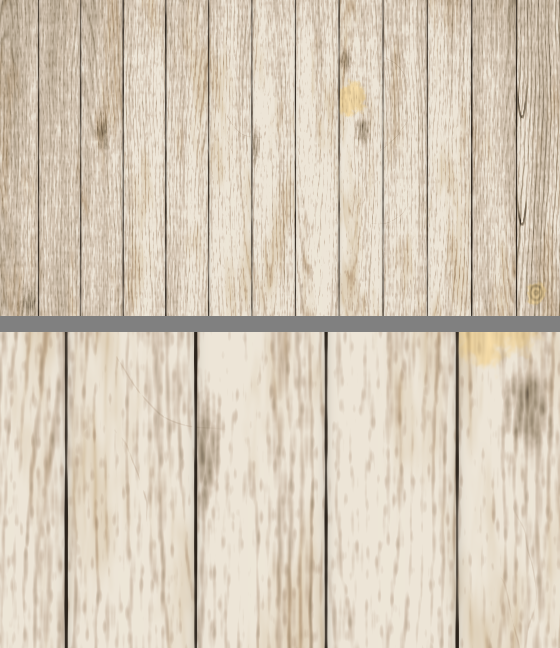
Top: the whole. Bottom: its middle third, enlarged.
Write a Shadertoy shader that draws this texture.

```glsl
// Thirteen weathered, bleached upright planks with dark gaps, grain, knots and stains.
#define FIRST_GAP 0.069      // x of the first gap
#define PLANK_WIDTH 0.075    // width of the leftmost planks
#define PLANK_GROWTH 0.000234 // planks widen slightly to the right
#define GAP_HALF 0.0012      // half width of the widest gap
#define RINGS 12.0           // growth rings per plank width
#define RING_DEPTH 0.14
#define FIBRE_DEPTH 0.15
#define STREAK_DEPTH 0.07
#define STAIN_AMOUNT 0.6
#define SCRATCH_DEPTH 0.06
#define VIGNETTE 0.5
#define BRIGHTNESS 0.965

const vec3 INK = vec3(0.21, 0.17, 0.13);
const vec3 BROWN = vec3(0.64, 0.58, 0.49);
const vec3 TAN = vec3(0.84, 0.78, 0.71);
const vec3 PALE = vec3(0.93, 0.90, 0.845);
const vec3 RESIN = vec3(0.93, 0.81, 0.57);
const vec3 RUST = vec3(0.87, 0.80, 0.69);

// Blemishes: centre xy, radii xy. The first two are resin, the others dark.
const int BLEMISHES = 7;
const vec4 BLEMISH[BLEMISHES] = vec4[](
    vec4(0.627, 0.687, 0.025, 0.062), vec4(0.957, 0.074, 0.019, 0.040),
    vec4(0.617, 0.815, 0.015, 0.050), vec4(0.647, 0.588, 0.018, 0.050),
    vec4(0.050, 0.040, 0.018, 0.070), vec4(0.182, 0.583, 0.014, 0.070),
    vec4(0.456, 0.540, 0.012, 0.080));

vec2 hash2(vec2 p) {
    vec3 q = fract(p.xyx * vec3(0.1031, 0.1030, 0.0973));
    q += dot(q, q.yzx + 33.33);
    return fract((q.xx + q.yz) * q.zy);
}

// Layered sines, roughly -1 to 1
float waves(vec2 p, int layers) {
    float sum = 0.0, amp = 0.6;
    for (int i = 0; i < layers; i++) {
        sum += amp * sin(p.x + 1.3 * sin(p.y)) * cos(p.y * 0.8 + 0.7 * sin(p.x));
        p = mat2(1.6, 1.2, -1.2, 1.6) * p + vec2(3.1, 1.7);
        amp *= 0.62;
    }
    return sum;
}

// Cellular noise: distance to the nearest seed
float cells(vec2 p) {
    vec2 cell = floor(p), f = p - cell;
    float nearest = 2.0;
    for (int j = -1; j <= 1; j++)
        for (int i = -1; i <= 1; i++) {
            vec2 o = vec2(i, j);
            nearest = min(nearest, length(o + hash2(cell + o) - f));
        }
    return nearest;
}

// Continuous plank coordinate: whole numbers lie on the gaps
float plankAt(float x) {
    float s = sqrt(PLANK_WIDTH * PLANK_WIDTH + 4.0 * PLANK_GROWTH * (x - FIRST_GAP));
    return (s - PLANK_WIDTH) / (2.0 * PLANK_GROWTH);
}

vec3 woodRamp(float v) {
    vec3 c = mix(INK, BROWN, clamp((v - 0.21) / 0.43, 0.0, 1.0));
    c = mix(c, TAN, clamp((v - 0.64) / 0.20, 0.0, 1.0));
    return mix(c, PALE, clamp((v - 0.84) / 0.09, 0.0, 1.0));
}

void mainImage(out vec4 fragColor, in vec2 fragCoord) {
    vec2 uv = fragCoord / iResolution.xy;
    float pixel = 1.0 / iResolution.x;
    float b = plankAt(uv.x), plank = floor(b), across = b - plank;
    vec2 seed = hash2(vec2(plank + 20.0, 7.0));
    vec2 shift = seed * 40.0;

    // Light falls off from the lower centre; each plank has its own tone
    vec2 d = (uv - vec2(0.52, 0.35)) * vec2(1.0, 0.6);
    float v = BRIGHTNESS - VIGNETTE * dot(d, d) + 0.04 * (seed.x - 0.5);

    // Arched growth rings of varied weight, bold on the last plank
    vec2 heart = vec2(across - mix(-0.4, 1.4, seed.y), 0.6 * (uv.y - seed.x));
    float phase = RINGS * length(heart) + 0.8 * waves(vec2(across * 1.5, uv.y * 5.0) + shift, 2)
                + 0.12 * waves(vec2(across * 6.0, uv.y * 40.0), 2);
    float ring = pow(0.5 + 0.5 * sin(6.2832 * phase), 3.0);
    float weight = 0.7 + 0.6 * waves(vec2(floor(phase + 0.25) * 2.3, uv.y * 5.0) + shift, 2);
    float bold = plank > 10.5 ? 1.7 : 0.75 + 0.5 * waves(vec2(across * 2.0, uv.y * 4.0) - shift, 3);
    v -= RING_DEPTH * ring * bold * weight;

    // Long streaks, faint saw marks, fine fibres and dark pores
    v += STREAK_DEPTH * waves(vec2(across * 8.0, uv.y * 2.5) + shift, 4);
    v += 0.018 * waves(vec2(across * 2.0, uv.y * 110.0) + shift, 3);
    float fine = cells(vec2(uv.x * 290.0, uv.y * 22.0 + plank * 17.0));
    float pores = cells(vec2(uv.x * 150.0, uv.y * 30.0 + plank * 31.0));
    v += FIBRE_DEPTH * (fine - 0.45) - 0.07 * smoothstep(0.3, 0.05, pores);

    // Hairline scratches: short arcs
    for (int i = 0; i < 7; i++) {
        vec2 h = hash2(vec2(i, 51)), k = hash2(vec2(i, 83)) - 0.5;
        vec2 p = (uv - vec2(0.25 + 0.5 * h.x, 0.3 + 0.6 * h.y)) * vec2(1.78, 1.0);
        float arc = abs(length(p - k * 0.4) - length(k * 0.4) + 0.004 * waves(uv * 50.0, 2));
        v -= SCRATCH_DEPTH * (1.0 - smoothstep(0.0, 0.001 + pixel, arc)) * smoothstep(0.1, 0.03, length(p));
    }

    // Two pointed dark grain loops on the last plank
    for (int i = 0; i < 2; i++) {
        vec2 p = uv - vec2(0.932, 0.63 - 0.34 * float(i));
        float curve = abs(p.y - 1200.0 * p.x * p.x) / length(vec2(1.0, 1344.0 * p.x));
        v -= 0.4 * (1.0 - smoothstep(0.001, 0.003 + pixel, curve)) * smoothstep(0.14, 0.01, p.y);
    }

    // Knots and resin, each kept on its own plank
    float resin = 0.0;
    float rough = 0.3 * waves(uv * vec2(120.0, 60.0), 4);
    for (int i = 0; i < BLEMISHES; i++) {
        vec4 k = BLEMISH[i];
        float r = length((uv - k.xy) / k.zw);
        float own = plankAt(k.x) - b + across;
        float inside = step(0.0, own) * step(own, 1.0);
        if (i < 2) {
            resin = max(resin, inside * smoothstep(1.1, 0.7, r + rough));
            float swirl = 0.5 + 0.5 * sin(14.0 * r + 2.0 * rough);
            v -= 0.2 * inside * swirl * smoothstep(1.1, 0.5, r) * float(i);
        } else v -= 0.24 * inside * smoothstep(1.2, 0.0, r + rough) * (1.3 - fine);
    }

    // Warm stains over the grain
    vec3 color = woodRamp(v);
    float stain = smoothstep(0.0, 0.9, waves(vec2(across * 3.5, uv.y * 5.0) + shift.yx, 5));
    color *= mix(vec3(1.0), RUST, STAIN_AMOUNT * stain * (0.7 + 0.6 * ring));
    color = mix(color, RESIN * (0.3 + 0.75 * v), 0.75 * resin);

    // Dark gaps of uneven width and depth with shaded edges
    float gap = floor(b + 0.5);
    float gapDist = abs(b - gap) * (PLANK_WIDTH + 2.0 * PLANK_GROWTH * b);
    float uneven = waves(vec2(gap * 5.0, uv.y * 18.0), 4);
    float halfWidth = GAP_HALF * (mix(0.6, 1.0, hash2(vec2(gap + 9.0, 3.0)).x) + 0.2 * uneven);
    float gapMask = 1.0 - smoothstep(halfWidth - 0.6 * pixel, halfWidth + 0.6 * pixel, gapDist);
    color *= 1.0 - 0.16 * exp(-gapDist / 0.002);
    color = mix(color, INK * 0.8, gapMask * clamp(0.9 + 0.25 * uneven, 0.0, 1.0));
    fragColor = vec4(color, 1.0);
}
```
